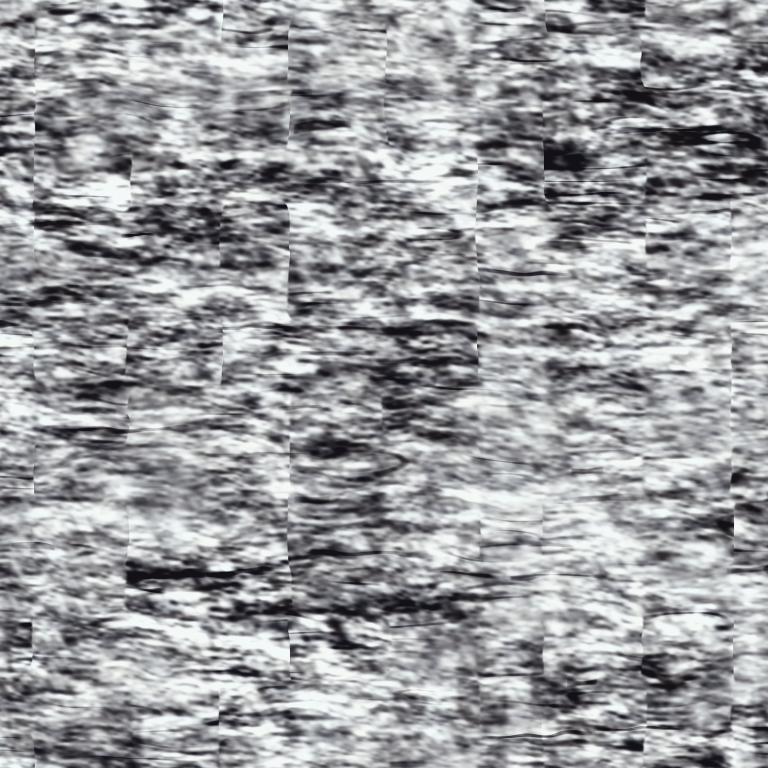
This texture is drawn by a Shadertoy shader. Its source:

```glsl
// Weathered grey surface of fine horizontal streaks, broken into blocky patches.

const vec3 INK = vec3(0.075, 0.065, 0.09);
const vec3 MID_GREY = vec3(0.51, 0.51, 0.53);
const vec3 CHALK = vec3(0.955, 0.975, 0.97);
const int STROKE_COUNT = 44;

float hash(vec2 p) {
    return fract(sin(dot(p, vec2(127.1, 311.7))) * 43758.5453);
}

// Value noise; softness below 0.5 turns the cells into blocks with crisp edges.
float patchNoise(vec2 p, vec2 softness) {
    vec2 cell = floor(p);
    vec2 blend = smoothstep(0.5 - softness, 0.5 + softness, fract(p));
    float low = mix(hash(cell), hash(cell + vec2(1, 0)), blend.x);
    float high = mix(hash(cell + vec2(0, 1)), hash(cell + vec2(1, 1)), blend.x);
    return mix(low, high, blend.y);
}

// Smooth value noise centred on zero.
float noise(vec2 p) {
    return patchNoise(p, vec2(0.5)) - 0.5;
}

// Noise stretched along x; the slope keeps its cells off a straight grid.
float grainNoise(vec2 p, vec2 scale, float slope, float seed) {
    vec2 sheared = vec2(p.x + 0.6 * p.y, p.y + slope * p.x);
    return noise(sheared * scale + vec2(seed * 17.3, seed * 41.9));
}

// Thin dark lines along the zero contours of stretched noise.
float hairLines(vec2 p, float seed) {
    float contour = abs(grainNoise(p, vec2(11.0, 60.0), 0.02, seed));
    float presence = smoothstep(-0.05, 0.25, grainNoise(p, vec2(13.0, 34.0), -0.03, seed + 3.0));
    return presence * (1.0 - smoothstep(0.015, 0.11, contour));
}

// Octaves of stretched noise, cut by hair lines.
float streaks(vec2 p, float seed) {
    float coarse = grainNoise(p, vec2(11.0, 52.0), 0.02, seed);
    float medium = grainNoise(p, vec2(30.0, 112.0), -0.04, seed + 1.0);
    float fine = grainNoise(p, vec2(62.0, 185.0), 0.05, seed + 2.0);
    float crumbs = grainNoise(p, vec2(125.0, 230.0), -0.09, seed + 4.0);
    float body = 0.38 * coarse + 0.52 * medium + 0.50 * fine + 0.30 * crumbs;
    return body - 0.26 * hairLines(p, seed + 5.0) + 0.03;
}

// Tapered, slightly tilted brush mark: 1 inside, 0 outside.
float brushMark(vec2 p, vec2 center, float halfLength, float thickness, float tilt) {
    vec2 d = p - center;
    float along = d.x / halfLength;
    float taper = sqrt(max(0.0, 1.0 - along * along));
    float offset = abs(d.y - tilt * d.x);
    return taper * (1.0 - smoothstep(0.35 * thickness, thickness, offset));
}

// Scattered dark marks, with edges roughened by noise.
float darkMarks(vec2 p) {
    float coverage = 0.0;
    vec2 rough = p + vec2(0.0, 0.006 * noise(p * vec2(38.0, 110.0)));
    for (int i = 0; i < STROKE_COUNT; i++) {
        float id = float(i);
        vec2 center = vec2(hash(vec2(id, 3.0)), hash(vec2(id, 7.0)));
        float size = hash(vec2(id, 11.0));
        float halfLength = mix(0.02, 0.10, size * size);
        float thickness = mix(0.003, 0.0075, hash(vec2(id, 19.0)));
        float tilt = 0.08 * (hash(vec2(id, 23.0)) - 0.4);
        float strength = mix(0.35, 1.0, hash(vec2(id, 29.0)));
        coverage = max(coverage, strength * brushMark(rough, center, halfLength, thickness, tilt));
    }
    return coverage;
}

// Tone of the blocks and faint upright bands, strongest near top and bottom.
float blockTone(vec2 p) {
    float rim = smoothstep(0.12, 0.42, abs(p.y - 0.48));
    float large = patchNoise(p * vec2(9.0, 11.0) + 5.0, vec2(0.06, 0.28)) - 0.5;
    float small = patchNoise(p * vec2(25.0, 36.0) + 31.0, vec2(0.14, 0.26)) - 0.5;
    float upright = noise(p * vec2(46.0, 6.0) + 63.0);
    return 0.20 * large + mix(0.13, 0.28, rim) * small + mix(0.09, 0.24, rim) * upright;
}

// Grey ramp through the middle tone.
vec3 greyRamp(float tone) {
    vec3 lower = mix(INK, MID_GREY, clamp(tone * 2.0, 0.0, 1.0));
    return mix(lower, CHALK, clamp(tone * 2.0 - 1.0, 0.0, 1.0));
}

void mainImage(out vec4 fragColor, in vec2 fragCoord) {
    vec2 uv = fragCoord / iResolution.xy;

    // Waver of the grain, and uneven column widths
    float waver = 0.010 * noise(uv * vec2(7.0, 13.0)) + 0.005 * noise(uv * vec2(24.0, 40.0));
    vec2 grain = uv + vec2(0.0, waver);
    vec2 blocks = uv + vec2(0.016 * sin(uv.x * 19.0) + 0.003 * noise(uv * 60.0), waver);

    // Streaks change abruptly across patch borders
    float layer = patchNoise(blocks * vec2(9.0, 13.0) + 80.0, vec2(0.06, 0.35));
    float streak = mix(streaks(grain, 1.0), streaks(grain, 9.0), smoothstep(0.42, 0.58, layer));

    // Pale areas stay calm while dark ones are busy
    float broad = noise(uv * vec2(4.0, 9.0) + 12.0);
    float activity = 1.08 - 0.55 * broad + 0.5 * noise(uv * vec2(9.0, 15.0) + 44.0);
    float light = streak * activity + blockTone(blocks) + 0.26 * broad;
    light -= 0.46 * darkMarks(grain);

    // Soft rolloff toward ink and chalk
    float tone = smoothstep(-0.69, 0.54, light * 1.08 + 0.02);
    vec3 color = greyRamp(tone);
    color += vec3(-0.012, 0.0, 0.016) * noise(uv * vec2(30.0, 60.0) + 71.0);

    fragColor = vec4(color, 1.0);
}
```
